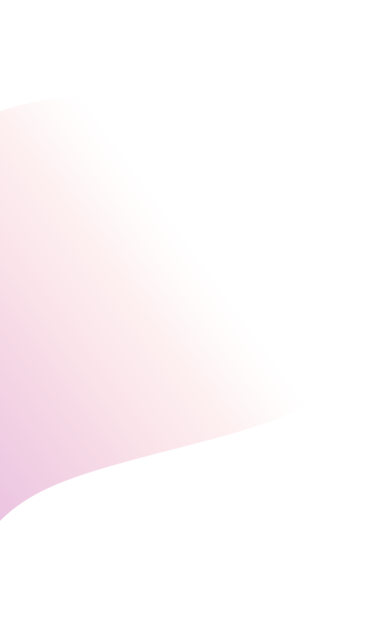
A Shadertoy shader for this background:

```glsl
// A soft pink and lilac wave that enters from the left and fades to white.

#define WHITE       vec3(1.0)
#define PALE_BLUSH  vec3(0.998, 0.980, 0.978)
#define BLUSH       vec3(0.995, 0.941, 0.946)
#define ROSE        vec3(0.980, 0.890, 0.915)
#define PINK        vec3(0.962, 0.848, 0.898)
#define LILAC       vec3(0.925, 0.770, 0.885)
#define FADE_ORIGIN vec2(0.130, 0.849)
#define FADE_NORMAL vec2(0.807, 0.590)
#define FADE_LENGTH 0.496

// Linear progress from a to b, held within 0 and 1.
float ramp(float a, float b, float x) {
    return clamp((x - a) / (b - a), 0.0, 1.0);
}

// Upper outline: a shallow arch.
float upperEdge(float x) {
    float offset = x - 0.135;
    return 0.849 - 1.25 * offset * offset;
}

// Lower outline: a steep start, a gentle slope, then a lifted tip.
float lowerEdge(float x) {
    float start = 0.046 * exp(-x / 0.06);
    float tip = 0.1 * pow(x / 0.6, 8.0);
    return 0.232 + 0.245 * x - start + tip;
}

// Colour by depth behind the diagonal fade line.
vec3 waveColor(float depth) {
    vec3 color = mix(WHITE, PALE_BLUSH, ramp(0.0, 0.12, depth));
    color = mix(color, BLUSH, ramp(0.12, 0.25, depth));
    color = mix(color, ROSE, ramp(0.25, 0.50, depth));
    color = mix(color, PINK, ramp(0.50, 0.65, depth));
    return mix(color, LILAC, ramp(0.65, 1.0, depth));
}

void mainImage(out vec4 fragColor, in vec2 fragCoord) {
    // Canvas height is one unit.
    vec2 p = fragCoord / iResolution.y;
    float pixel = 1.0 / iResolution.y;

    // Smooth mask between the two outlines.
    float above = smoothstep(-pixel, pixel, p.y - lowerEdge(p.x));
    float below = smoothstep(-pixel, pixel, upperEdge(p.x) - p.y);

    // Diagonal gradient inside the wave.
    float depth = dot(FADE_ORIGIN - p, FADE_NORMAL) / FADE_LENGTH;
    fragColor = vec4(mix(WHITE, waveColor(depth), above * below), 1.0);
}
```
